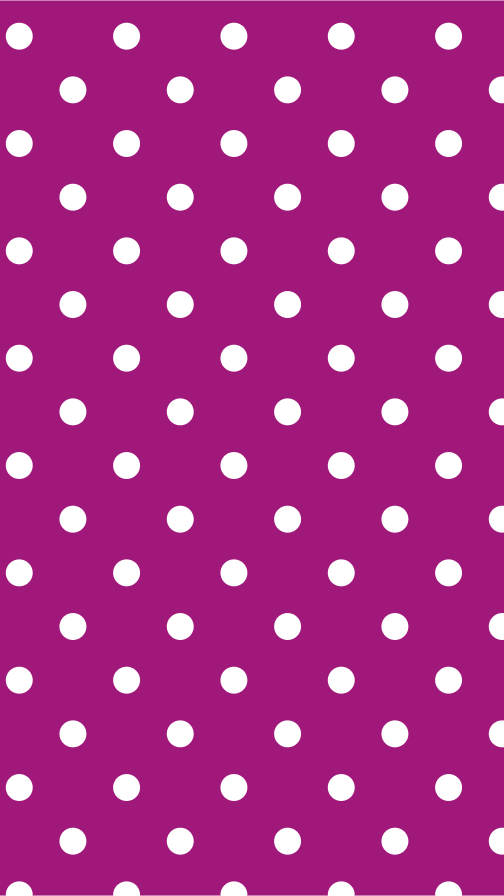
A WebGL 1 fragment shader for this pattern:

```glsl
precision highp float;
// White polka dots on magenta, in a staggered (checkerboard) lattice.
// Two square grids offset by half a pitch are folded into one cell each,
// and the nearer dot is drawn; a hairline pales the top and bottom edges.

uniform vec2 u_resolution;

// Lengths are fractions of the canvas width, measured from the upper left
#define PITCH 0.21296
#define DOT_RADIUS 0.0267
#define FIRST_DOT vec2(0.0382, 0.0718)
#define EDGE_LINE 0.0016
#define MAGENTA vec3(0.627, 0.094, 0.478)
#define WHITE vec3(1.0)
#define EDGE_TINT vec3(0.84, 0.60, 0.77)

// Distance to the nearest point of a square grid with the given pitch
float gridDistance(vec2 p) {
  return length((fract(p / PITCH + 0.5) - 0.5) * PITCH);
}

// Antialiased coverage of a shape from its signed distance
float coverage(float signedDistance, float pixel) {
  return clamp(0.5 - signedDistance / pixel, 0.0, 1.0);
}

void main() {
  float pixel = 1.0 / u_resolution.x;
  vec2 p = vec2(gl_FragCoord.x, u_resolution.y - gl_FragCoord.y) * pixel;
  float height = u_resolution.y * pixel;

  // Staggered dots
  vec2 q = p - FIRST_DOT;
  float dots = min(gridDistance(q), gridDistance(q - 0.5 * PITCH)) - DOT_RADIUS;
  vec3 color = mix(MAGENTA, WHITE, coverage(dots, pixel));

  // Pale hairline along the top and bottom
  float edge = min(p.y, height - p.y) - EDGE_LINE;
  color = mix(color, max(color, EDGE_TINT), coverage(edge, pixel));

  gl_FragColor = vec4(color, 1.0);
}
```
